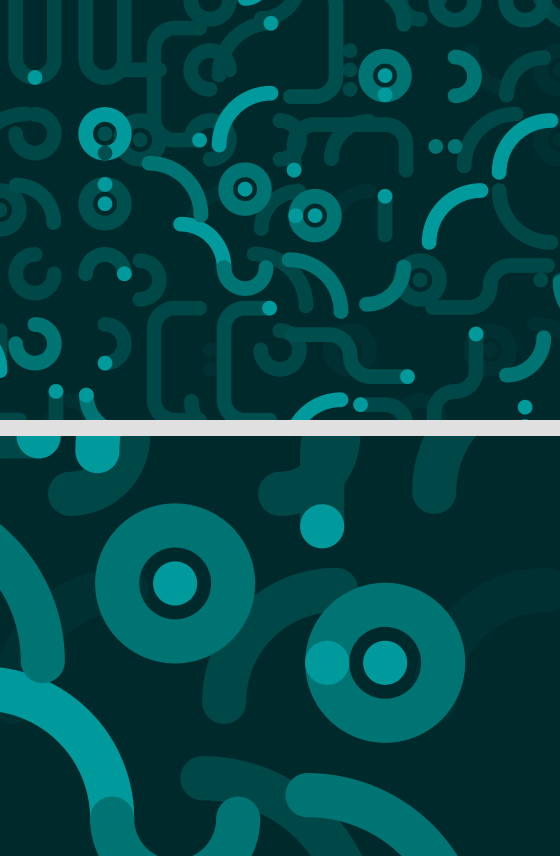
Top, the full canvas; bottom, a detail of the centre.
A WebGL 2 fragment shader for this pattern:

```glsl
#version 300 es
precision highp float;

uniform vec2 u_resolution;
out vec4 fragColor;

const vec3 GROUND = vec3(0.0, 0.16, 0.17);
const vec3 FAINT = vec3(0.0, 0.19, 0.195);
const vec3 DEEP = vec3(0.0, 0.28, 0.28);
const vec3 DIM = vec3(0.0, 0.31, 0.31);
const vec3 TEAL = vec3(0.0, 0.45, 0.45);
const vec3 BRIGHT = vec3(0.0, 0.60, 0.61);

const float CELL = 0.1667;      // cell side, as a share of the canvas height
const float STROKE = 0.105;     // half stroke width, in cells
const float LOOP = 0.276;       // radius of rings and hooks
const float BOW = 0.74;         // radius of wide quarter arcs
const float BEND = 0.30;        // radius of path corners
const float LONG_SHARE = 0.52;  // share of two-cell shapes
const float FAINT_SHARE = 0.38;
const float UNDER_SHARE = 0.60; // faint and deep shapes of the lower layer
const float PI = 3.14159;

vec3 paint;
float pixel;

// Integer hash
vec3 hash(ivec2 cell, int seed) {
    uvec3 v = uvec3(ivec3(cell, seed) + 4096) * 1664525u + 1013904223u;
    v.x += v.y * v.z; v.y += v.z * v.x; v.z += v.x * v.y;
    v ^= v >> 16u;
    v.x += v.y * v.z; v.y += v.z * v.x; v.z += v.x * v.y;
    return vec3(v >> 8u) / 16777216.0;
}

// Distances to round-ended strokes
float segment(vec2 p, vec2 a, vec2 b) {
    vec2 ab = b - a;
    return length(p - a - ab * clamp(dot(p - a, ab) / dot(ab, ab), 0.0, 1.0));
}

float arc(vec2 p, float radius, float spread) {
    p.x = abs(p.x);
    vec2 tip = vec2(sin(spread), cos(spread));
    return tip.y * p.x > tip.x * p.y ? length(p - tip * radius) : abs(length(p) - radius);
}

vec2 diagonal(vec2 p) { return vec2(p.x - p.y, p.x + p.y) * sqrt(0.5); }

float quarter(vec2 p, float radius) { return arc(diagonal(p), radius, PI * 0.25); }

float halfBend(vec2 p) {
    return min(quarter(vec2(BEND - p.x, p.y), BEND),
               segment(p, vec2(BEND, BEND), vec2(0.82, BEND)));
}

void stroke(float d, vec3 color) {
    paint = mix(paint, color, clamp(0.5 - (d - STROKE) / pixel, 0.0, 1.0));
}

vec3 pickInk(float h) { return h < 0.16 ? DEEP : h < 0.30 ? DIM : h < 0.79 ? TEAL : BRIGHT; }

// One-cell shapes: bow, ring, hook, arch, dots, pill
void drawSmall(vec2 p, vec3 kind, vec3 flip, vec3 ink, vec3 cap) {
    p *= sign(flip.xy - 0.5);
    if (flip.z > 0.5) p = p.yx;
    bool capped = kind.y < 0.5;
    vec2 end = vec2(LOOP, 0.0);
    if (kind.x < 0.30) {
        float radius = kind.z < 0.65 ? BOW : BOW * 0.72;
        p += radius * 0.5;
        stroke(quarter(p, radius), ink);
        end.x = radius;
        capped = kind.y < 0.2;
    } else if (kind.x < 0.46) {
        stroke(abs(length(p) - LOOP), ink);
        stroke(length(p), cap);
    } else if (kind.x < 0.68) {
        stroke(arc(diagonal(p), LOOP, PI * 0.75), ink);
        end = vec2(0.0, -LOOP);
    } else if (kind.x < 0.82) {
        stroke(arc(p, LOOP, PI * 0.5), ink);
    } else if (kind.x < 0.92) {
        float last = kind.z < 0.5 ? 0.0 : 1.0;
        p.x -= LOOP * clamp(round(p.x / LOOP), -1.0, last);
        stroke(length(p), ink);
        capped = false;
    } else {
        stroke(segment(p, -end, end), ink);
    }
    if (capped) stroke(length(p - end), cap);
}

// Two-cell shapes: stadium, swan curve, bent path, bridge
void drawLarge(vec2 p, vec3 kind, vec3 flip) {
    p *= sign(flip.xy - 0.5);
    vec3 ink = kind.y < 0.75 ? DEEP : DIM;
    vec2 end = vec2(0.82, BEND);
    if (kind.x < 0.25) {
        vec2 core = vec2(0.42, 0.0);
        stroke(abs(segment(p, -core, core) - LOOP), ink);
        end = vec2(0.42 + LOOP, 0.0);
    } else if (kind.x < 0.56) {
        vec2 head = vec2(-0.5, 0.12), tail = vec2(0.42, 0.12);
        stroke(quarter(tail - p, 0.62), kind.y < 0.5 ? BRIGHT : TEAL);
        stroke(arc(p - head, BEND, PI * 0.5), TEAL);
        end = head - vec2(BEND, 0.0);
    } else if (kind.x < 0.80) {
        stroke(min(halfBend(p), halfBend(-p)), ink);
    } else {
        vec2 q = vec2(abs(p.x), p.y);
        float beam = segment(q, vec2(0.0, BEND), vec2(0.5, BEND));
        float leg = segment(q, vec2(0.8, 0.0), vec2(0.8, -0.35));
        stroke(min(min(beam, leg), quarter(q - vec2(0.5, 0.0), BEND)), ink);
        end = vec2(0.8, -0.35);
    }
    if (kind.z < 0.75) stroke(length(p - end), BRIGHT);
}

void main() {
    vec2 p = gl_FragCoord.xy / (u_resolution.y * CELL);
    pixel = 1.0 / (u_resolution.y * CELL);
    paint = GROUND;

    // Lower layer, half a cell off the main one
    ivec2 base = ivec2(floor(p + 0.5));
    for (int k = 0; k < 9; k++) {
        ivec2 cell = base + ivec2(k % 3, k / 3) - 1;
        vec3 pick = hash(cell, 1);
        if (pick.x > UNDER_SHARE) continue;
        vec3 ink = pick.x < FAINT_SHARE ? FAINT : DEEP;
        drawSmall(p - vec2(cell), hash(cell, 2), hash(cell, 3), ink, ink);
    }

    // Main layer: staggered blocks, each split into two rows or columns
    for (int k = 0; k < 9; k++) {
        int column = int(floor(p.x * 0.5)) + k / 3 - 1;
        float shift = 2.0 * hash(ivec2(column, 0), 4).x;
        int row = int(floor((p.y + shift) * 0.5)) + k % 3 - 1;
        ivec2 block = ivec2(column, row);
        vec2 local = p + vec2(0.0, shift) - 2.0 * vec2(block) - 1.0;
        if (hash(block, 5).x < 0.5) local = local.yx;
        for (int side = 0; side < 2; side++) {
            vec2 q = local - vec2(0.0, float(side) - 0.5);
            int seed = 10 + side * 20;
            if (hash(block, seed).x < LONG_SHARE) {
                drawLarge(q, hash(block, seed + 1), hash(block, seed + 2));
                continue;
            }
            for (int part = 0; part < 2; part++) {
                int s = seed + 3 + part * 4;
                vec3 ink = pickInk(hash(block, s).x);
                vec3 cap = ink == BRIGHT ? DIM : BRIGHT;
                vec2 center = vec2(float(part) - 0.5, 0.0);
                drawSmall(q - center, hash(block, s + 1), hash(block, s + 2), ink, cap);
            }
        }
    }
    fragColor = vec4(paint, 1.0);
}
```
